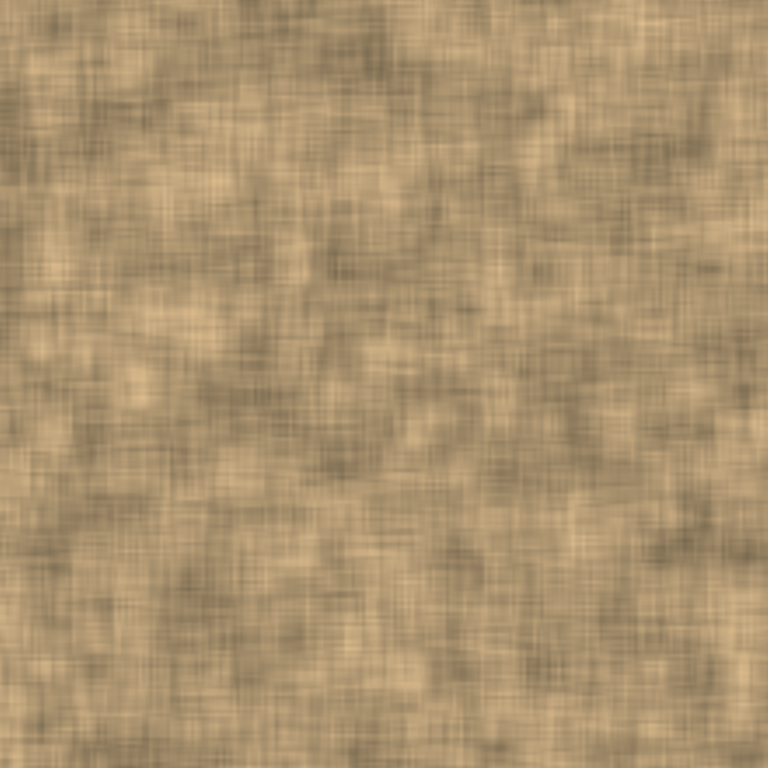
Give the GLSL for this texture, as a WebGL 1 fragment shader.

```glsl
precision highp float;

uniform vec2 u_resolution;

float hash(vec2 cell) {
    vec3 q = fract(cell.xyx * vec3(0.1031, 0.1030, 0.0973));
    q += dot(q, q.yzx + 33.33);
    return fract((q.x + q.y) * q.z);
}

// Smooth value noise in 0..1
float noise(vec2 p) {
    vec2 cell = floor(p);
    vec2 f = fract(p);
    f = f * f * (3.0 - 2.0 * f);
    float low = mix(hash(cell), hash(cell + vec2(1.0, 0.0)), f.x);
    float high = mix(hash(cell + vec2(0.0, 1.0)), hash(cell + vec2(1.0, 1.0)), f.x);
    return mix(low, high, f.y);
}

// Soft round stains of several sizes
float blotches(vec2 p) {
    return 0.22 * noise(p * 9.0 + 71.3)
         + 0.52 * noise(p * 19.0 + 13.7)
         + 0.26 * noise(p * 37.0 + 47.1);
}

// Fine fibres, long in x and thin in y
float threads(vec2 p) {
    return 0.5 * noise(p * vec2(15.0, 110.0) + 5.2)
         + 0.5 * noise(p * vec2(25.0, 220.0) + 91.8);
}

void main() {
    vec2 uv = gl_FragCoord.xy / min(u_resolution.x, u_resolution.y);

    // Weave both thread directions over the stains
    float weave = threads(uv) + threads(uv.yx + 17.0) - 1.0;
    float tone = 0.5 + 0.8 * (blotches(uv) - 0.5) + 0.35 * weave;

    vec3 darkLinen = vec3(0.47, 0.41, 0.31);
    vec3 lightLinen = vec3(0.875, 0.745, 0.56);
    gl_FragColor = vec4(mix(darkLinen, lightLinen, clamp(tone, 0.0, 1.0)), 1.0);
}
```
